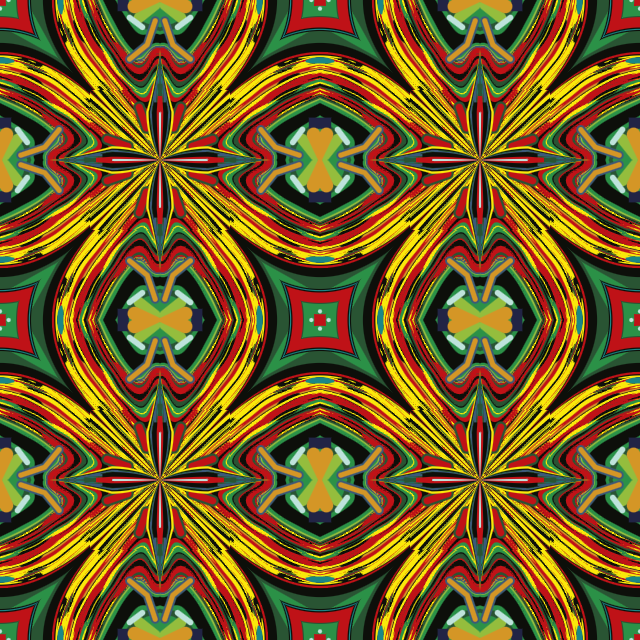
This pattern is drawn by a WebGL 2 fragment shader. Its source:

```glsl
#version 300 es
precision highp float;
// Kaleidoscopic tile: spiked stars, eye-shaped lenses and concave diamonds.
// Each cell is folded into one eighth by mirrors, so every edge tiles; nested
// bands come from level fields around the eye and the diamond, plus streaks.
#define REPEATS 2.0
#define EDGE_BEND 0.88
#define EDGE_TOP 0.70
#define STAR_PULL 0.84
#define HEART_DENT 0.35
#define SPIKE_LENGTH 0.69
#define SPIKE_WIDTH 0.18
#define STREAK_DENSITY 55.0
#define WOBBLE 0.018

uniform vec2 u_resolution;
out vec4 fragColor;

const vec3 RED = vec3(0.75, 0.07, 0.09);
const vec3 GREEN = vec3(0.17, 0.57, 0.28);
const vec3 LEAF = vec3(0.16, 0.33, 0.20);
const vec3 BLACK = vec3(0.05, 0.06, 0.04);
const vec3 YELLOW = vec3(0.98, 0.91, 0.04);
const vec3 ORANGE = vec3(0.83, 0.59, 0.15);
const vec3 LIME = vec3(0.58, 0.74, 0.24);
const vec3 TEAL = vec3(0.10, 0.53, 0.53);
const vec3 SLATE = vec3(0.23, 0.35, 0.47);
const vec3 NAVY = vec3(0.13, 0.14, 0.27);
const vec3 PALE = vec3(0.75, 0.89, 0.86);

const int EYE_BANDS = 15;
const float EYE_AT[EYE_BANDS] = float[](0.30, 0.36, 0.40, 0.51, 0.54, 0.555,
    0.58, 0.65, 0.672, 0.685, 0.725, 0.80, 0.812, 0.825, 0.85);
const vec3 EYE_COLOR[EYE_BANDS] = vec3[](LEAF, GREEN, BLACK, GREEN, LIME, LEAF,
    RED, LEAF, BLACK, GREEN, RED, BLACK, ORANGE, RED, YELLOW);

const int DIAMOND_BANDS = 8;
const float DIAMOND_AT[DIAMOND_BANDS] = float[](0.036, 0.10, 0.107, 0.172,
    0.180, 0.187, 0.194, 0.268);
const vec3 DIAMOND_COLOR[DIAMOND_BANDS] = vec3[](GREEN, LEAF, RED, BLACK,
    TEAL, BLACK, LEAF, BLACK);

const vec3 STREAK_COLOR[4] = vec3[](LEAF, RED, BLACK, YELLOW);

float hash(vec2 p) {
    vec3 h = fract(p.xyx * vec3(0.1031, 0.1030, 0.0973));
    h += dot(h, h.yzx + 33.33);
    return fract((h.x + h.y) * h.z);
}

float noise(vec2 p) {
    vec2 i = floor(p), f = fract(p);
    f = f * f * (3.0 - 2.0 * f);
    return mix(mix(hash(i), hash(i + vec2(1, 0)), f.x),
               mix(hash(i + vec2(0, 1)), hash(i + vec2(1, 1)), f.x), f.y);
}

// Lay paint over the base wherever inside > 0, with a smooth edge.
vec3 over(vec3 base, vec3 paint, float inside) {
    return mix(base, paint, clamp(inside / max(fwidth(inside), 1e-4) + 0.5, 0.0, 1.0));
}

float capsule(vec2 p, vec2 a, vec2 b) {
    vec2 ab = b - a;
    return length(p - a - ab * clamp(dot(p - a, ab) / dot(ab, ab), 0.0, 1.0));
}

// Concave square around d = 0.
vec3 diamond(vec2 d) {
    float level = d.y - EDGE_BEND * d.x * d.x;
    vec3 c = RED;
    for (int i = 0; i < DIAMOND_BANDS; i++)
        c = over(c, DIAMOND_COLOR[i], level - DIAMOND_AT[i]);
    float tip = 0.16 * (1.0 - d.x / 0.36) - (d.y - d.x);
    c = over(c, GREEN, min(tip, level - 0.196));
    return over(c, PALE, 0.013 - length(d - vec2(0.0, 0.054)));
}

// Petals, arcs and feelers around the eye centre.
vec3 petals(vec3 c, vec2 e) {
    c = over(c, NAVY, min(0.07 - e.x, 0.035 - abs(e.y - 0.23)));
    c = over(c, LIME, 0.034 - capsule(e, vec2(0.03, 0.03), vec2(0.11, 0.13)));
    c = over(c, PALE, 0.018 - capsule(e, vec2(0.11, 0.19), vec2(0.17, 0.11)));
    c = over(c, ORANGE, 0.012 + 0.2 * e.y - capsule(e, vec2(0.0, 0.0), vec2(0.04, 0.15)));
    float feeler = min(capsule(e, vec2(0.13, 0.03), vec2(0.28, 0.08)),
                       capsule(e, vec2(0.28, 0.08), vec2(0.37, 0.19)));
    c = over(c, SLATE, 0.028 - feeler);
    return over(c, ORANGE, 0.016 - feeler);
}

// Long star ray along the x axis.
vec3 spike(vec3 c, vec2 q) {
    float taper = pow(max(1.0 - q.x / SPIKE_LENGTH, 0.0), 1.3);
    float width = SPIKE_WIDTH * taper * min(1.0, q.x / 0.3);
    float s = q.y / max(width, 0.002);
    float grain = noise(vec2(s * 7.0, q.x * 9.0));
    vec3 ray = over(SLATE, LEAF, grain - 0.45);
    ray = over(ray, TEAL, grain - 0.72);
    ray = over(ray, BLACK, min(0.58 - s, (0.36 - q.x) * 4.0));
    ray = over(ray, RED, min(0.24 - s, (0.40 - q.x) * 4.0));
    ray = over(ray, PALE, min(0.08 - s, (0.30 - q.x) * 4.0));
    ray = over(ray, BLACK, s - 0.74);
    ray = over(ray, YELLOW, s - 0.83);
    return over(c, ray, width - q.y);
}

void main() {
    // Mirror fold: star at (0,0), eye at (1,0), diamond at (1,1).
    vec2 q = 2.0 * abs(fract(gl_FragCoord.xy / u_resolution * REPEATS) - 0.5);
    q = vec2(max(q.x, q.y), min(q.x, q.y));
    vec2 e = vec2(1.0 - q.x, q.y);

    // Height within the lens, then nested heart-like levels.
    float top = q.x < 0.44 ? q.x : EDGE_TOP - EDGE_BEND * e.x * e.x;
    float rise = q.y / max(top, 0.004);
    float dent = HEART_DENT * exp(-100.0 * q.y * q.y)
               * smoothstep(0.05, 0.35, e.x) * (1.0 - smoothstep(0.45, 0.9, e.x));
    float pull = STAR_PULL * pow(min(e.x + dent, 1.0), 0.85);
    float level = 1.0 - (1.0 - rise) * (1.0 - pull);
    level += WOBBLE * (noise(vec2(e.x * 9.0, level * 14.0)) - 0.5) * smoothstep(0.0, 0.3, e.x);

    vec3 c = GREEN;
    for (int i = 0; i < EYE_BANDS; i++)
        c = over(c, EYE_COLOR[i], level - EYE_AT[i]);
    c = over(c, SLATE, min(0.012 - abs(level - 0.56), 0.14 - q.y));

    // Marbled streaks that follow the levels.
    for (int i = 0; i < 4; i++) {
        float n = noise(vec2(level * STREAK_DENSITY, e.x * 5.0) + 17.0 * float(i));
        c = over(c, STREAK_COLOR[i], min(n - 0.74, (level - 0.57) * 4.0));
    }
    c = over(c, TEAL, 1.0 - length(vec2(e.x / 0.09, (rise - 0.89) / 0.028)));

    // Red hook beside the ray, then the ray and the petals.
    float hook = capsule(q, vec2(0.20, 0.085), vec2(0.33, 0.13));
    c = over(c, LEAF, 0.036 - hook);
    c = over(c, RED, 0.022 - hook);
    c = spike(c, q);
    c = petals(c, e);

    // Dark and red rim, thinning towards the star, and the diamond beyond.
    float rim = (1.0 - rise) / mix(0.2, 1.0, smoothstep(0.2, 0.7, q.x));
    c = over(c, BLACK, 0.066 - rim);
    c = over(c, RED, 0.010 - abs(rim - 0.045));
    vec3 inner = diamond(1.0 - q);
    c = mix(c, over(c, inner, rise - 1.0), smoothstep(0.38, 0.50, q.x));
    fragColor = vec4(c, 1.0);
}
```
